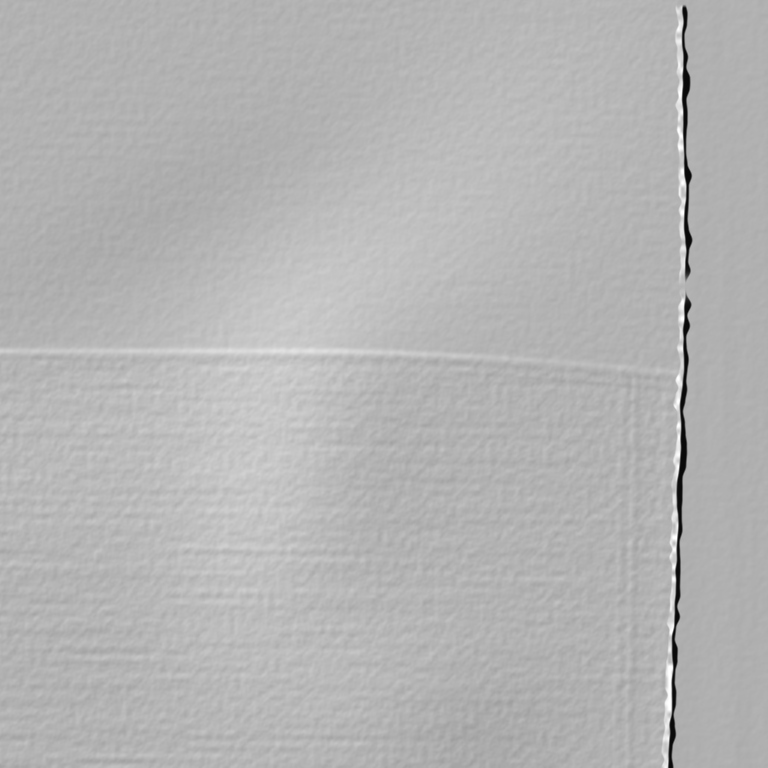
Reproduce this texture procedurally as a Shadertoy shader.

```glsl
// Grey embossed sheet: soft undulating light, fine grain and horizontal streaks,
// a curved raised fold, faint vertical creases and a ragged black-and-white seam.
// Broad Gaussians set the light; differences of noise heights give the relief.

#define BASE_GREY 0.697
#define GRAIN_SCALE 135.0
#define GRAIN_GAIN 0.055
#define STREAK_GAIN 0.042
#define FOLD_GAIN 0.085
#define CREASE_GAIN 0.025
#define SEAM_WIDTH 0.0068
#define SEAM_BEADS 95.0

float hash(vec2 p) {
    vec3 q = fract(vec3(p.xyx) * 0.1031);
    q += dot(q, q.yzx + 33.33);
    return fract((q.x + q.y) * q.z);
}

float noise(vec2 p) {
    vec2 i = floor(p), f = fract(p);
    f = f * f * (3.0 - 2.0 * f);
    return mix(mix(hash(i), hash(i + vec2(1, 0)), f.x),
               mix(hash(i + vec2(0, 1)), hash(i + vec2(1, 1)), f.x), f.y);
}

float bump(float d, float width) {
    return exp(-d * d / (width * width));
}

// Soft elliptical pool of light, turned by an angle
float pool(vec2 p, vec2 center, vec2 radius, float angle) {
    float c = cos(angle), s = sin(angle);
    vec2 d = mat2(c, -s, s, c) * (p - center) / radius;
    return exp(-dot(d, d));
}

float foldHeight(float x) {
    return 0.543 - 0.1 * pow(max(x - 0.4, 0.0), 1.74);
}

float seamCenter(float y) {
    float wobble = noise(vec2(y * 38.0, 4.0)) - 0.5;
    return 0.893 - 0.005 * smoothstep(0.65, 1.0, y)
         - 0.037 * max(0.62 - y, 0.0) + 0.003 * wobble;
}

float broadLight(vec2 p) {
    float light = 0.055 * pool(p, vec2(0.42, 0.61), vec2(0.26, 0.11), 0.5);
    light += 0.03 * pool(p, vec2(0.64, 0.85), vec2(0.24, 0.15), 0.6);
    light -= 0.025 * pool(p, vec2(0.20, 0.72), vec2(0.30, 0.07), 0.5);
    light += 0.065 * pool(p, vec2(0.34, 0.37), vec2(0.11, 0.24), -0.25);
    light += 0.025 * pool(p, vec2(0.08, 0.40), vec2(0.30, 0.14), 0.0);
    light -= 0.018 * pool(p, vec2(0.48, 0.40), vec2(0.08, 0.16), -0.15);
    light += 0.025 * pool(p, vec2(0.45, 0.12), vec2(0.15, 0.11), 0.6);
    light -= 0.035 * pool(p, vec2(0.62, 0.04), vec2(0.13, 0.08), 0.2);
    return light;
}

// Relief lit from the upper left
float grain(vec2 p) {
    vec2 q = p * GRAIN_SCALE;
    vec2 stepToLight = vec2(-0.45, 0.5);
    return noise(q) - noise(q + stepToLight)
         + 0.5 * (noise(q * 1.9 + 7.0) - noise(q * 1.9 + 7.0 + stepToLight));
}

float streaks(vec2 p) {
    vec2 q = vec2(p.x * 7.0, p.y * 125.0 + 0.5 * p.x);
    return noise(q) - noise(q + vec2(0.0, 0.7));
}

void mainImage(out vec4 fragColor, in vec2 fragCoord) {
    vec2 p = fragCoord / iResolution.xy;
    float soft = max(1.2 / iResolution.x, 0.0012);
    float foldOffset = p.y - foldHeight(p.x);
    float below = 1.0 - smoothstep(-0.012, 0.0, foldOffset);
    float seamOffset = p.x - seamCenter(p.y);
    float leftSide = 1.0 - smoothstep(-0.01, 0.004, seamOffset);

    // Sheet surface
    float shade = BASE_GREY + broadLight(p) * leftSide;
    shade -= 0.012 * (1.0 - leftSide) * (1.0 - 0.6 * p.y);
    shade += GRAIN_GAIN * grain(p) * mix(0.35, mix(0.6, 1.0, below), leftSide);
    float streakFade = mix(0.22, 1.0 - 0.45 * smoothstep(0.3, 0.75, p.x), below);
    shade += STREAK_GAIN * streaks(p) * streakFade * leftSide;
    shade += 0.012 * (noise(vec2(p.x * 110.0, p.y * 4.0)) - 0.5) * (1.0 - leftSide);

    // Curved horizontal fold, with weak echoes under its right part
    float rightPart = smoothstep(0.45, 0.8, p.x);
    float foldTexture = 0.8 + 0.4 * noise(p * vec2(120.0, 60.0));
    float fold = bump(foldOffset, 0.0042) * mix(1.0, 0.5, rightPart) * foldTexture;
    fold -= 0.35 * bump(foldOffset + 0.010, 0.004);
    fold -= 0.25 * rightPart * bump(foldOffset + 0.024, 0.003);
    shade += FOLD_GAIN * fold * leftSide;

    // Vertical creases beside the seam
    float creaseX = p.x - 0.815 - 0.018 * p.y;
    float crease = bump(creaseX, 0.003) - bump(creaseX - 0.008, 0.004)
                 + 0.7 * bump(creaseX + 0.016, 0.003) - 0.6 * bump(creaseX + 0.008, 0.004)
                 + 0.6 * bump(creaseX - 0.040, 0.006);
    shade += CREASE_GAIN * crease * below * leftSide;

    // Ragged seam: bright lip on the left, black shadow on the right
    float bead = noise(vec2(p.y * SEAM_BEADS, 1.0));
    float shadowBead = noise(vec2(p.y * SEAM_BEADS * 0.75, 9.0));
    float gap = 1.0 - 0.95 * bump(p.y - 0.627, 0.013);
    float present = gap * (1.0 - smoothstep(0.989, 0.995, p.y));
    float lipEdge = -SEAM_WIDTH * (0.65 + 0.7 * bead);
    float shadowEdge = SEAM_WIDTH * (0.4 + 0.85 * shadowBead) * gap;
    float split = 0.0025 * (noise(vec2(p.y * 70.0, 15.0)) - 0.5);
    float lip = smoothstep(lipEdge - soft, lipEdge + soft, seamOffset)
              * (1.0 - smoothstep(split - soft, split + soft, seamOffset));
    float shadow = smoothstep(split - soft, split + soft, seamOffset)
                 * (1.0 - smoothstep(shadowEdge - soft, shadowEdge + soft, seamOffset));
    float lipShade = mix(0.72, 1.05, noise(p * vec2(180.0, 130.0)));
    shade = mix(shade, lipShade, lip * present);
    shade = mix(shade, 0.04, shadow * present);

    fragColor = vec4(vec3(clamp(shade, 0.0, 1.0)), 1.0);
}
```
